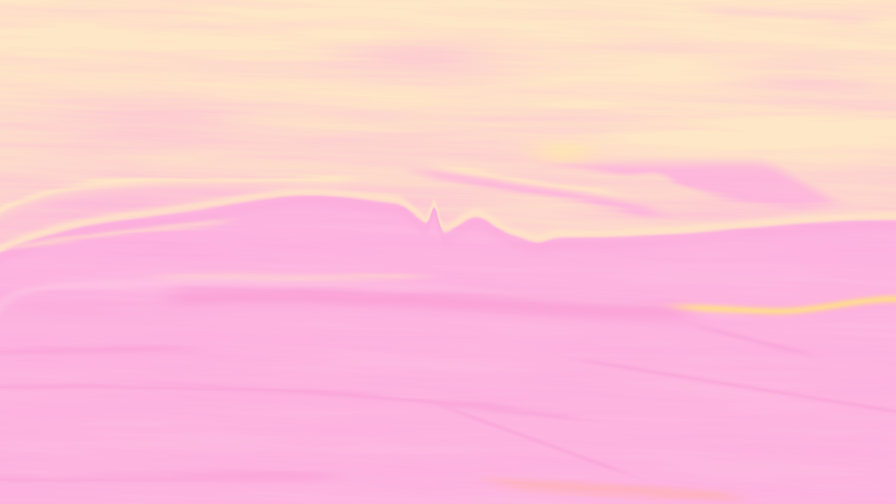
Reproduce this background procedurally as a WebGL 1 fragment shader.

```glsl
precision highp float;
// Smeared paint: a cream upper wash over broad pink layers with a torn edge.
// Soft strokes follow analytic curves; stretched gradient noise adds the
// brush grain, stains and uneven pigment.
uniform vec2 u_resolution;

vec2 hashGradient(vec2 cell) {
  float a = 6.2832 * fract(sin(dot(cell, vec2(127.1, 311.7))) * 43758.5);
  return vec2(cos(a), sin(a));
}

float gradientNoise(vec2 p) {
  vec2 i = floor(p), f = fract(p);
  vec2 u = f * f * f * (f * (f * 6.0 - 15.0) + 10.0);
  vec2 e = vec2(1.0, 0.0);
  return mix(
    mix(dot(hashGradient(i), f), dot(hashGradient(i + e.xy), f - e.xy), u.x),
    mix(dot(hashGradient(i + e.yx), f - e.yx), dot(hashGradient(i + e.xx), f - e.xx), u.x), u.y);
}

float fbm(vec2 p) {
  float sum = 0.0, amp = 1.0;
  for (int i = 0; i < 4; i++) {
    sum += amp * gradientNoise(p);
    p = p * vec2(1.8, 2.1) + 7.3;
    amp *= 0.55;
  }
  return sum;
}

float bump(float d, float w) { return exp(-d * d / (w * w)); }

float spot(vec2 p, vec2 c, vec2 r) {
  vec2 d = (p - c) / r;
  return exp(-dot(d, d));
}

// Horizontal stroke around height y, fading in at x0 and out at x1
float stroke(vec2 p, float y, float w, float x0, float x1) {
  return bump(p.y - y, w) * smoothstep(x0, x0 + 0.06, p.x) * (1.0 - smoothstep(x1 - 0.06, x1, p.x));
}

// Torn top of the pink layer, with two curled lips near the middle
float tornEdge(float x) {
  float y = 0.498 + 0.09 * (1.0 - exp(-9.0 * x)) + 0.027 * bump(x - 0.34, 0.1);
  y += 0.035 * smoothstep(0.65, 1.0, x) - 0.06 * smoothstep(0.44, 0.5, x);
  return y + 0.045 * bump(x - 0.485, 0.006) + 0.04 * bump(x - 0.532, 0.028)
    - 0.009 * bump(x - 0.6, 0.015);
}

void main() {
  vec2 p = gl_FragCoord.xy / u_resolution;
  float x = p.x;
  float grain = fbm(vec2(x * 3.0, (p.y + 0.03 * x) * 20.0));
  float fine = fbm(vec2(x * 7.0 + 4.0, (p.y + 0.05 * x) * 75.0));
  vec2 q = p + vec2(0.0, 0.012 * grain + 0.003 * fine);

  vec3 cream = vec3(0.995, 0.905, 0.775);
  vec3 pink = vec3(0.99, 0.69, 0.872);
  vec3 pale = vec3(0.995, 0.785, 0.895);
  vec3 deep = vec3(0.975, 0.59, 0.825);

  // Upper wash: pink pigment thickens downward and gathers in stains
  float pigment = 0.06 + 0.3 * (1.0 - smoothstep(0.58, 0.94, p.y)) + 0.24 * grain + 0.1 * fine;
  pigment += 0.3 * spot(q, vec2(0.47, 0.89), vec2(0.09, 0.04));
  pigment += 0.22 * spot(q, vec2(0.17, 0.78), vec2(0.12, 0.05));
  pigment += 0.3 * spot(q, vec2(0.9, 0.84), vec2(0.09, 0.05));
  pigment += 0.25 * stroke(q, 1.04 - 0.08 * x, 0.01, 0.76, 1.0);
  pigment -= 0.3 * spot(q, vec2(0.88, 0.73), vec2(0.25, 0.04));

  // Left sweep and the thin wedge leaving it
  float sweep = 0.583 + 0.075 * (1.0 - exp(-14.0 * x)) - 0.04 * x;
  pigment += 0.24 * (1.0 - smoothstep(sweep - 0.03, sweep, q.y)) * (1.0 - smoothstep(0.45, 0.65, x));
  pigment -= 0.3 * stroke(q, sweep, 0.007, -0.1, 0.42);
  float wedge = 0.648 - 0.28 * (x - 0.495);
  pigment += 0.5 * stroke(q, wedge, 0.011, 0.44, 0.76);
  pigment -= 0.25 * stroke(q, wedge + 0.02, 0.007, 0.46, 0.72);

  // Mauve smear on the right
  float smearTop = 0.68 - 0.085 * smoothstep(0.84, 0.96, x);
  float smearBase = 0.665 - 0.075 * smoothstep(0.6, 0.9, x) + 0.018 * bump(x - 0.735, 0.025);
  float smear = smoothstep(smearBase - 0.006, smearBase + 0.014, q.y)
    * (1.0 - smoothstep(smearTop - 0.022, smearTop + 0.01, q.y))
    * smoothstep(0.59, 0.64, x) * (1.0 - smoothstep(0.91, 0.98, x));
  pigment = mix(pigment, 0.86 + 0.15 * grain, smear);
  vec3 color = mix(cream, pink, clamp(pigment, 0.0, 1.0));
  color = mix(color, vec3(1.0, 0.91, 0.68), 0.7 * spot(q, vec2(0.63, 0.7), vec2(0.035, 0.02)));

  // Pink body, its cream rim and peach streaks caught under the edge
  float edge = tornEdge(x);
  float rise = p.y + 0.002 * fine - edge;
  color = mix(color, cream, 0.75 * bump(rise - 0.009, 0.009));
  vec3 body = mix(pink, pale, clamp(0.18 + 0.22 * grain + 0.12 * fine, 0.0, 1.0));
  body = mix(body, deep, 0.18 * bump(rise + 0.012, 0.012));
  body = mix(body, cream, 0.4 * stroke(q, 0.458 - 0.02 * x, 0.008, 0.15, 0.5));
  body = mix(body, cream, 0.5 * stroke(q, 0.505 + 0.22 * x, 0.007, -0.02, 0.28));

  // Raised ridge with a deep stroke beneath and a yellow tail
  float ridge = 0.4 + 0.05 * (1.0 - exp(-25.0 * x)) - 0.07 * smoothstep(0.2, 0.95, x)
    + 0.027 * smoothstep(0.86, 1.0, x);
  body = mix(body, pale, 0.55 * stroke(q, ridge - 0.008, 0.011, -0.1, 0.85));
  body = mix(body, deep, 0.55 * stroke(q, ridge - 0.045 + 0.04 * x, 0.018, 0.16, 0.8));
  body = mix(body, deep, 0.2 * spot(q, vec2(0.1, 0.385), vec2(0.14, 0.025)));
  body = mix(body, vec3(1.0, 0.86, 0.56), 0.9 * stroke(p, ridge, 0.008, 0.73, 1.1));

  // Creases in the lower paint, then an orange trace
  float crease = stroke(q, 0.3, 0.007, -0.1, 0.23) + stroke(q, 0.237 - 0.16 * x * x, 0.006, -0.1, 0.68);
  crease += stroke(p, 0.19 - 0.65 * (x - 0.5), 0.005, 0.47, 0.73);
  crease += stroke(p, 0.352 - 0.45 * (x - 0.78), 0.006, 0.75, 0.93);
  crease += stroke(p, 0.285 - 0.29 * (x - 0.65), 0.005, 0.62, 1.1);
  crease += stroke(q, 0.052, 0.009, -0.1, 0.4);
  body = mix(body, deep, 0.36 * min(crease, 1.0));
  body = mix(body, vec3(1.0, 0.7, 0.72), 0.75 * stroke(q, 0.045 - 0.13 * (x - 0.55), 0.01, 0.52, 0.85));

  color = mix(color, body, 1.0 - smoothstep(-0.004, 0.004, rise));
  gl_FragColor = vec4(color, 1.0);
}
```
